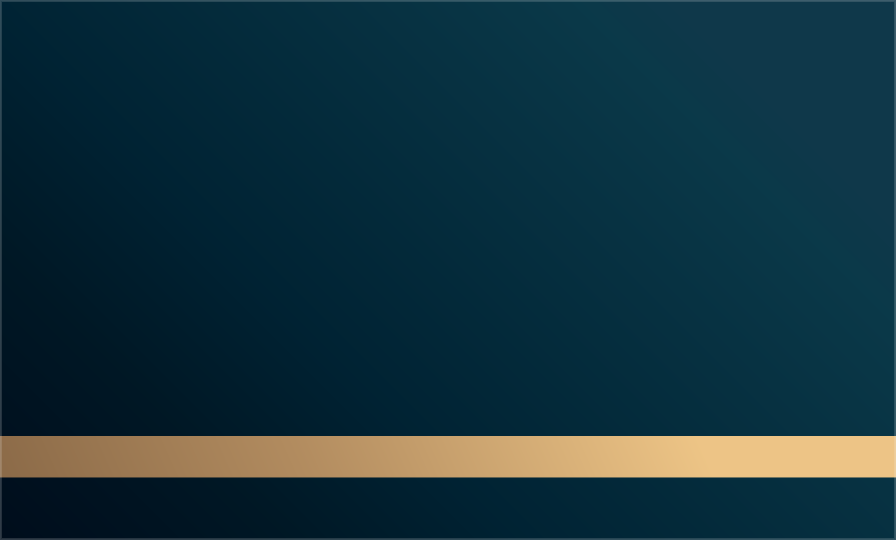
A Shadertoy shader for this background:

```glsl
const vec3 ABYSS = vec3(0.000, 0.050, 0.108);
const vec3 NIGHT = vec3(0.000, 0.092, 0.145);
const vec3 NAVY  = vec3(0.000, 0.135, 0.200);
const vec3 TEAL  = vec3(0.040, 0.222, 0.285);
const vec3 SLATE = vec3(0.060, 0.220, 0.290);

const vec3 BRONZE = vec3(0.550, 0.420, 0.285);
const vec3 TAN    = vec3(0.700, 0.550, 0.375);
const vec3 GOLD   = vec3(0.930, 0.770, 0.525);

const float NIGHT_STOP = 0.20;
const float NAVY_STOP  = 0.36;
const float TEAL_STOP  = 0.775;
const float SLATE_STOP = 0.85;
const float TAN_STOP   = 0.34;
const float GOLD_STOP  = 0.79;

// Lengths in canvas heights
const float BAND_CENTER = 0.1542;
const float BAND_HALF   = 0.0384;
const float BAND_SLANT  = 0.45;
const float RIM_WIDTH   = 0.00325;
const float RIM_OPACITY = 0.20;

float ramp(float from, float to, float t) {
    return clamp((t - from) / (to - from), 0.0, 1.0);
}

// Diagonal gradient from the lower left to the upper right
vec3 backdrop(float t) {
    vec3 color = mix(ABYSS, NIGHT, ramp(0.0, NIGHT_STOP, t));
    color = mix(color, NAVY, ramp(NIGHT_STOP, NAVY_STOP, t));
    color = mix(color, TEAL, ramp(NAVY_STOP, TEAL_STOP, t));
    return mix(color, SLATE, ramp(TEAL_STOP, SLATE_STOP, t));
}

// Metallic gradient along the band
vec3 metal(float t) {
    vec3 color = mix(BRONZE, TAN, ramp(0.0, TAN_STOP, t));
    return mix(color, GOLD, ramp(TAN_STOP, GOLD_STOP, t));
}

// Antialiased fill of a signed distance
float fill(float dist, float pixel) {
    return clamp(0.5 - dist / pixel, 0.0, 1.0);
}

void mainImage(out vec4 fragColor, in vec2 fragCoord) {
    float pixel = 1.0 / iResolution.y;
    float aspect = iResolution.x * pixel;
    vec2 p = fragCoord * pixel;

    vec3 color = backdrop((p.x + p.y) / (aspect + 1.0));

    // Horizontal gold band
    float offset = p.y - BAND_CENTER;
    float along = (p.x + BAND_SLANT * offset) / aspect;
    color = mix(color, metal(along), fill(abs(offset) - BAND_HALF, pixel));

    // Pale rim around the canvas
    vec2 inset = min(p, vec2(aspect, 1.0) - p);
    float rim = fill(min(inset.x, inset.y) - RIM_WIDTH, pixel);
    color = mix(color, vec3(0.95), rim * RIM_OPACITY);

    fragColor = vec4(color, 1.0);
}
```
